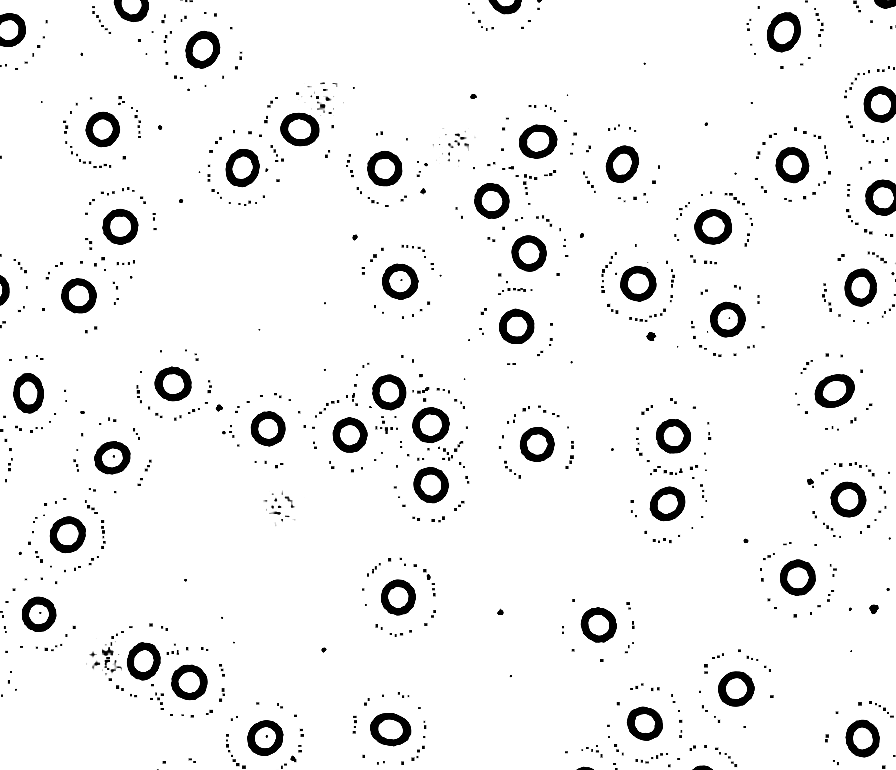
Give the GLSL for this pattern, as a Shadertoy shader.

```glsl
float hash(vec2 p) {
    vec3 q = fract(p.xyx * 0.1031);
    q += dot(q, q.yzx + 33.33);
    return fract((q.x + q.y) * q.z);
}

vec2 hash2(vec2 p) {
    return vec2(hash(p + 3.7), hash(p + 71.3));
}

float valueNoise(vec2 p) {
    vec2 i = floor(p), f = fract(p);
    f = f * f * (3.0 - 2.0 * f);
    return mix(mix(hash(i), hash(i + vec2(1, 0)), f.x),
               mix(hash(i + vec2(0, 1)), hash(i + vec2(1, 1)), f.x), f.y);
}

mat2 rotation(float a) {
    return mat2(cos(a), sin(a), -sin(a), cos(a));
}

float boxDistance(vec2 p, vec2 halfSize) {
    vec2 d = abs(p) - halfSize;
    return max(d.x, d.y);
}

// Thick, slightly oval outline, sometimes with a speck inside
float cellRing(vec2 p, vec2 id) {
    float stretch = 0.15 * hash(id + 5.1) * hash(id + 9.4);
    vec2 q = rotation(6.283 * hash(id + 13.8)) * p * vec2(1.0 + stretch, 1.0 - stretch);
    float radius = 0.0176 + 0.0014 * hash(id + 21.6);
    float ring = abs(length(q) - radius) - 0.0049;
    float speck = hash(id + 27.2) < 0.12 ? length(p - 0.002) - 0.0013 : 1.0;
    return min(ring, speck);
}

// Broken circle of tiny specks, one per angular sector
float speckHalo(vec2 p, vec2 id) {
    float sector = floor((atan(p.y, p.x) / 6.2832 + 0.5) * 44.0);
    vec2 key = id * 7.0 + vec2(sector, sector * 3.0);
    float run = hash(id * 5.0 + floor(sector / 4.0));
    if (hash(key) > 0.15 + 0.25 * hash(id + 33.0) + 0.4 * run) return 1.0;
    vec2 jitter = hash2(key + 11.0);
    float angle = ((sector + 0.4 + 0.2 * jitter.x) / 44.0 - 0.5) * 6.2832;
    float radius = 0.0425 + 0.004 * run + 0.005 * jitter.y;
    vec2 halfSize = 0.0011 + 0.0012 * hash2(key + 43.0);
    return boxDistance(p - radius * vec2(cos(angle), sin(angle)), halfSize);
}

// Stray dots and a few larger clots
float debris(vec2 p) {
    vec2 id = floor(p / 0.045);
    vec2 center = (id + 0.2 + 0.6 * hash2(id + 50.0)) * 0.045;
    if (hash(id + 61.0) > 0.11) return 1.0;
    float size = mix(0.0012, 0.0058, pow(hash(id + 83.0), 4.0));
    return length(p - center) - size + size * 0.7 * (valueNoise(p * 300.0) - 0.5);
}

// Loose patches of crumbs
float crumbs(vec2 p) {
    vec2 id = floor(p / 0.25);
    vec2 center = (id + 0.2 + 0.6 * hash2(id + 90.0)) * 0.25;
    if (hash(id + 97.0) > 0.35) return 1.0;
    return (0.62 + 14.0 * length(p - center) - valueNoise(p * 240.0)) * 0.004;
}

void mainImage(out vec4 fragColor, in vec2 fragCoord) {
    vec2 p = fragCoord / iResolution.y;
    float edge = 0.35 / iResolution.y;

    // Jittered cells on a tilted grid
    mat2 tilt = rotation(0.5);
    vec2 home = floor(tilt * p / 0.125);
    float rings = 1.0, halos = 1.0, nearest = 1.0;
    for (int y = -1; y <= 1; y++) {
        for (int x = -1; x <= 1; x++) {
            vec2 id = home + vec2(x, y) + 40.0;
            if (hash(id) > 0.45 + 0.45 * valueNoise(id * 0.4)) continue;
            vec2 center = (id - 40.0 + 0.2 + 0.6 * hash2(id)) * 0.125;
            vec2 offset = p - center * tilt;
            rings = min(rings, cellRing(offset, id));
            halos = min(halos, speckHalo(offset, id));
            nearest = min(nearest, length(offset));
        }
    }
    rings += 0.0012 * (valueNoise(p * 260.0) - 0.5);

    // Specks stay clear of the ring bodies
    float specks = min(halos, min(debris(p), crumbs(p)));
    float ink = min(rings, max(specks, 0.03 - nearest));
    fragColor = vec4(vec3(smoothstep(-edge, edge, ink)), 1.0);
}
```
